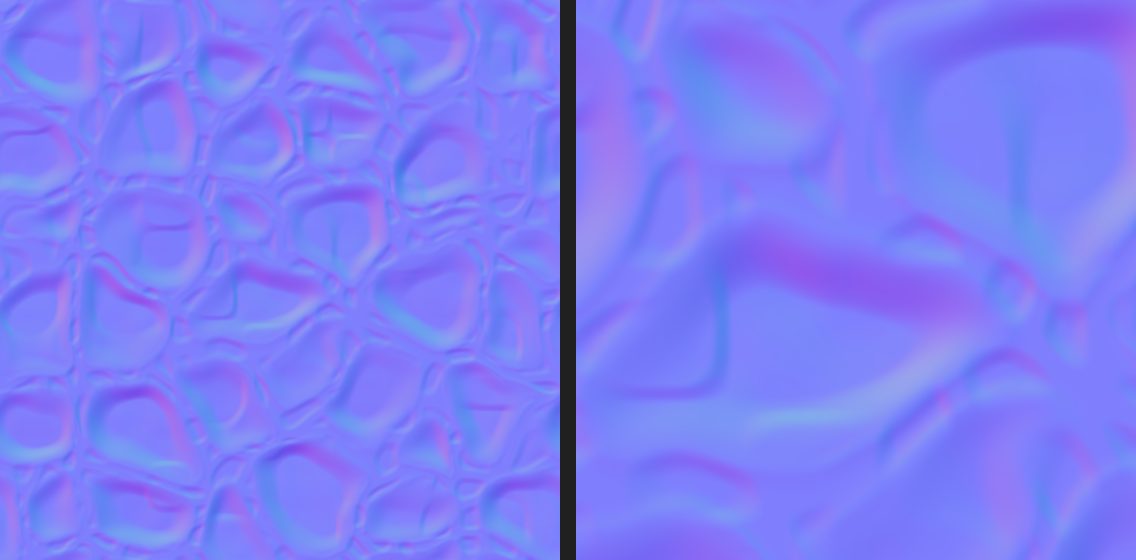
Left, the full canvas; right, a detail of the centre.
This texture map is drawn by a three.js fragment shader. Its source:

```glsl
varying vec2 vUv;

const float STONES = 6.0;        // large stones across the tile
const float PEBBLES = 18.0;      // small stones across the tile
const float JOINT = 0.08;        // half width of the gap between stones
const float ROUNDING = 0.085;    // corner softness
const float RIM_HEIGHT = 0.034;
const float SAMPLE_STEP = 0.024;

vec2 hash2(vec2 p, float seed) {
  vec2 k = vec2(dot(p, vec2(127.1, 311.7)), dot(p, vec2(269.5, 183.3)));
  return fract(sin(k + seed * 17.3) * 43758.5453);
}

// Value noise that wraps after a whole number of cells
float noise(vec2 p, float period, float seed) {
  vec2 i = floor(p);
  vec2 f = p - i;
  f = f * f * f * (f * (f * 6.0 - 15.0) + 10.0);
  float a = hash2(mod(i, period), seed).x;
  float b = hash2(mod(i + vec2(1.0, 0.0), period), seed).x;
  float c = hash2(mod(i + vec2(0.0, 1.0), period), seed).x;
  float d = hash2(mod(i + 1.0, period), seed).x;
  return mix(mix(a, b, f.x), mix(c, d, f.x), f.y);
}

// Stone centre in xy, size weight in z
vec3 stoneSite(vec2 cell, float period, float seed) {
  vec2 id = mod(cell, period);
  vec2 jitter = 0.5 + 0.82 * (hash2(id, seed) - 0.5);
  return vec3(cell + jitter, 0.3 * hash2(id, seed + 1.0).x);
}

float power(vec2 p, vec3 site) {
  vec2 q = p - site.xy;
  return dot(q, q) - site.z;
}

// Weighted cells: offset from centre, rounded edge distance, random value
vec4 stoneCell(vec2 p, float period, float seed) {
  vec2 base = floor(p);
  vec2 home = base;
  vec3 site = vec3(0.0);
  float best = 1e5;
  for (int y = -2; y <= 2; y++) {
    for (int x = -2; x <= 2; x++) {
      vec2 cell = base + vec2(float(x), float(y));
      vec3 s = stoneSite(cell, period, seed);
      float w = power(p, s);
      if (w < best) { best = w; site = s; home = cell; }
    }
  }
  float sum = 1e-9;
  for (int y = -2; y <= 2; y++) {
    for (int x = -2; x <= 2; x++) {
      vec3 s = stoneSite(base + vec2(float(x), float(y)), period, seed);
      float gap = distance(s.xy, site.xy);
      if (gap > 0.01) {
        float edge = (power(p, s) - best) / (2.0 * gap);
        sum += exp(-edge / ROUNDING);
      }
    }
  }
  float edge = -ROUNDING * log(sum) - JOINT;
  return vec4(p - site.xy, edge, hash2(mod(home, period), seed + 2.0).x);
}

float height(vec2 p) {
  // Bend the outlines so that the stones look worn
  vec2 bend = vec2(noise(p * 2.0, STONES * 2.0, 5.0), noise(p * 2.0, STONES * 2.0, 6.0));
  vec2 q = p + 0.26 * (bend - 0.5);
  vec4 stone = stoneCell(q, STONES, 1.0);
  float body = smoothstep(0.0, 0.2, stone.z);

  // Tilted tops with worn steps and soft ripples
  float angle = 6.2832 * stone.w;
  float tilt = 0.028 * dot(stone.xy, vec2(cos(angle), sin(angle)));
  float wear = noise(p * 2.0 + 0.37, STONES * 2.0, 9.0);
  float facet = 0.014 * smoothstep(0.5, 0.7, wear);
  float ripple = 0.007 * noise(p * 4.0, STONES * 4.0, 12.0);
  float rim = RIM_HEIGHT * mix(0.7, 1.25, noise(p, STONES, 14.0));
  float top = body * (rim + tilt - facet + ripple);

  // Fine groove around each stone and pebbles in the joints
  float ring = (stone.z + 0.02) / 0.03;
  float groove = 0.0025 * exp(-ring * ring);
  vec4 pebble = stoneCell(q * PEBBLES / STONES, PEBBLES, 20.0);
  float joint = 1.0 - smoothstep(-JOINT, 0.04, stone.z);
  return top - groove + 0.009 * joint * smoothstep(0.0, 0.22, pebble.z);
}

void main() {
  vec2 p = vUv * STONES;
  float h = height(p);
  float dx = height(p + vec2(SAMPLE_STEP, 0.0)) - h;
  float dy = height(p + vec2(0.0, SAMPLE_STEP)) - h;

  // Slope to tangent space colour, green pointing down
  vec2 lean = 0.5 * vec2(-dx, dy) / SAMPLE_STEP;
  lean /= sqrt(1.0 + 8.0 * dot(lean, lean));
  float blue = 0.995 - 0.4 * length(lean);
  gl_FragColor = vec4(vec2(0.497, 0.498) + lean, blue, 1.0);
}
```
